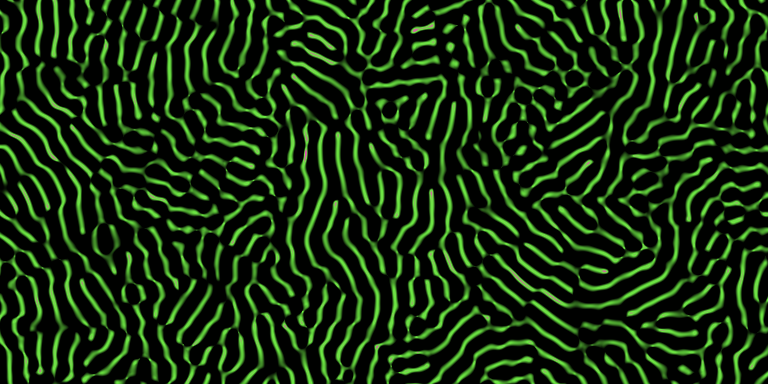
A Shadertoy shader for this pattern:

```glsl
#define LINES 21.5        // stripe periods per canvas height
#define CELL 1.7          // wavelet grid size, in periods
#define BEND_SIZE 3.5     // size of areas with a common direction
#define UPRIGHT 0.06      // preference for vertical stripes
#define SPREAD 1.2        // random direction change of each wavelet
#define RING 0.383        // radius where a straight stripe averages to zero
#define INHIBIT 0.8       // brightens line ends, dims junctions
#define SOFTNESS 0.25     // fades the stripes at defects
#define BRIDGE 0.12       // joins lines across weak spots
#define EDGE 0.3          // level at which green appears
#define GREEN vec3(0.42, 0.90, 0.26)
#define PINK vec3(0.95, 0.25, 0.75)

const float TAU = 6.28318;
const int SAMPLES = 7;

float hash(vec2 p) {
    return fract(sin(dot(p, vec2(127.1, 311.7))) * 43758.5453);
}

float valueNoise(vec2 p) {
    vec2 i = floor(p), f = fract(p);
    f = f * f * (3.0 - 2.0 * f);
    return mix(mix(hash(i), hash(i + vec2(1, 0)), f.x),
               mix(hash(i + vec2(0, 1)), hash(i + vec2(1, 1)), f.x), f.y);
}

// Wave direction; half of a turning angle, so stripes can make U-turns
float bendAngle(vec2 p) {
    p /= BEND_SIZE;
    return 0.5 * atan(valueNoise(p + 31.4) - 0.5,
                      valueNoise(p + 5.2) - 0.5 + UPRIGHT);
}

// Stripe value of a wave (height, slope), with its amplitude evened out
float stripe(vec3 wave) {
    return (wave.x + BRIDGE) / sqrt(dot(wave, wave) + SOFTNESS * SOFTNESS);
}

// Stripe level at p, corrected by the mean of a ring around it
float labyrinth(vec2 p) {
    vec2 offsets[SAMPLES];
    vec3 waves[SAMPLES];
    for (int k = 0; k < SAMPLES; k++) {
        float a = float(k) * TAU / 6.0;
        offsets[k] = k == 0 ? vec2(0.0) : RING * vec2(cos(a), sin(a));
        waves[k] = vec3(0.0);
    }

    // Sum scattered wavelets of one wavelength
    vec2 home = floor(p / CELL);
    float reach = 2.0 * CELL;
    for (int y = -2; y <= 2; y++)
    for (int x = -2; x <= 2; x++) {
        vec2 id = home + vec2(x, y);
        vec2 center = CELL * (id + vec2(hash(id + 17.3), hash(id + 41.9)));
        float angle = bendAngle(center) + SPREAD * (hash(id + 73.1) - 0.5);
        vec2 dir = vec2(cos(angle), sin(angle));
        float shift = hash(id + 97.7);
        for (int k = 0; k < SAMPLES; k++) {
            vec2 d = p + offsets[k] - center;
            float w = max(0.0, 1.0 - dot(d, d) / (reach * reach));
            float phase = TAU * (dot(dir, d) + shift);
            waves[k] += w * w * w * vec3(cos(phase), dir * sin(phase));
        }
    }

    float ringMean = 0.0;
    for (int k = 1; k < SAMPLES; k++)
        ringMean += stripe(waves[k]) / float(SAMPLES - 1);
    return stripe(waves[0]) - INHIBIT * ringMean;
}

void mainImage(out vec4 fragColor, in vec2 fragCoord) {
    vec2 p = fragCoord / iResolution.y * LINES;
    float level = labyrinth(p);

    // Soft green lines with pink cores where the level peaks
    float glow = pow(clamp((level - EDGE) / 0.7, 0.0, 1.0), 1.6);
    vec3 color = mix(vec3(0.0, 0.005, 0.0), GREEN, glow);
    color = mix(color, PINK, smoothstep(1.0, 1.35, level));
    fragColor = vec4(color, 1.0);
}
```
